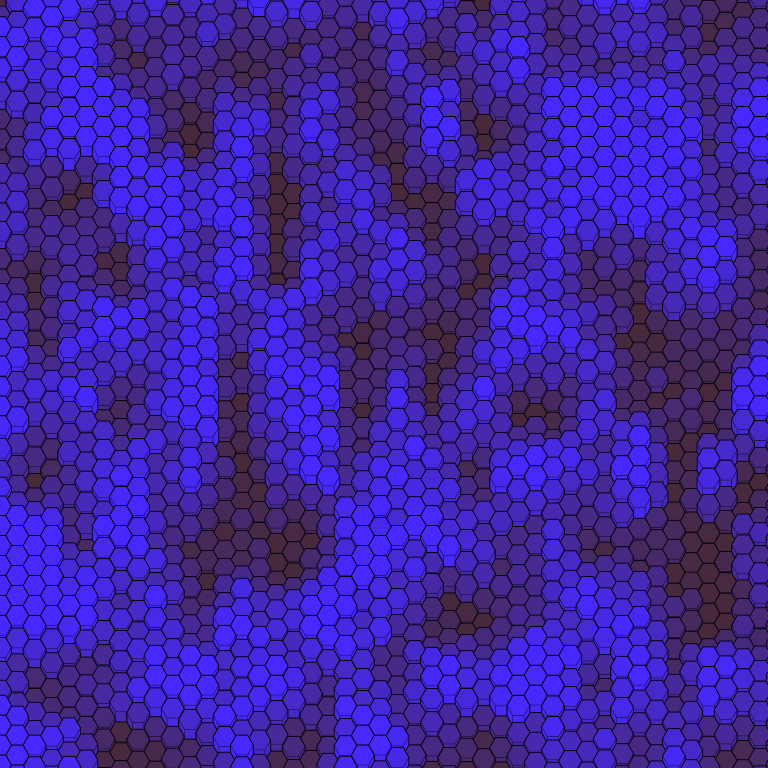
Give the GLSL for this pattern, as a WebGL 2 fragment shader.

```glsl
#version 300 es
precision highp float;
// Field of raised hexagonal columns, blue where tall and dark where low

#define RADIUS 0.015        // centre to corner of one hexagon
#define LIFT 0.030          // upward shift of the tallest column
#define OUTLINE 0.0014      // silhouette line width
#define RIM 0.0008          // line width on the front faces
#define PATCH vec2(2.3, 7.0) // patch size in columns and half rows
#define PATCH_CONTRAST 1.05
#define CELL_CONTRAST 0.30
#define MEAN_HEIGHT 0.69
#define MIN_HEIGHT 0.23

uniform vec2 u_resolution;
out vec4 fragColor;

const vec3 LINE_COLOR = vec3(0.02, 0.01, 0.05);
const float APOTHEM = RADIUS * 0.8660254;

float hash(vec2 p) {
  vec3 q = fract(vec3(p.xyx) * 0.1031);
  q += dot(q, q.yzx + 33.33);
  return fract((q.x + q.y) * q.z);
}

float valueNoise(vec2 p) {
  vec2 i = floor(p), f = fract(p);
  f = f * f * (3.0 - 2.0 * f);
  float low = mix(hash(i), hash(i + vec2(1, 0)), f.x);
  float high = mix(hash(i + vec2(0, 1)), hash(i + vec2(1, 1)), f.x);
  return mix(low, high, f.y);
}

// Smooth patches, stretched vertically, plus a little change per cell
float cellHeight(vec2 cell) {
  float patchValue = valueNoise(cell / PATCH + 40.0) - 0.5;
  float cellValue = hash(cell + 211.0) - 0.5;
  float height = MEAN_HEIGHT + PATCH_CONTRAST * patchValue + CELL_CONTRAST * cellValue;
  return clamp(height, MIN_HEIGHT, 1.0);
}

// Hexagon with corners at left and right
float hexDistance(vec2 p) {
  p = abs(p);
  return max(p.y, dot(p, vec2(0.8660254, 0.5))) - APOTHEM;
}

// Coverage of a region whose signed distance is d
float coverage(float d, float pixel) {
  return clamp(0.5 - d / pixel, 0.0, 1.0);
}

void main() {
  float pixel = 1.0 / min(u_resolution.x, u_resolution.y);
  vec2 p = gl_FragCoord.xy * pixel;
  vec2 pitch = vec2(1.5 * RADIUS, APOTHEM);
  vec2 base = floor(p / pitch);
  vec3 color = LINE_COLOR;

  // Paint from back to front; each half row holds one nearby column
  for (int k = 2; k >= -4; k--) {
    float row = base.y + float(k);
    vec2 cell = vec2(base.x + mod(base.x + row, 2.0), row);
    float height = cellHeight(cell);
    float rise = LIFT * height;
    vec2 q = p - cell * pitch - vec2(0.0, rise);

    // Body: the top hexagon swept down to the ground
    float top = hexDistance(q);
    float body = hexDistance(vec2(q.x, q.y + clamp(-q.y, 0.0, rise)));
    vec3 face = vec3(0.278, 0.162, height);

    // Front rim and the two vertical edges below it
    float edge = max(abs(abs(q.x) - 0.5 * RADIUS) - 0.5 * RIM, -top);
    edge = q.y < 0.0 ? edge : 1.0;
    float rim = min(abs(top) - 0.5 * RIM, edge);
    face = mix(face, LINE_COLOR, 0.7 * coverage(rim, pixel));

    // Silhouette
    face = mix(face, LINE_COLOR, coverage(abs(body) - 0.5 * OUTLINE, pixel));
    color = mix(color, face, coverage(body - 0.5 * OUTLINE, pixel));
  }
  fragColor = vec4(color, 1.0);
}
```
